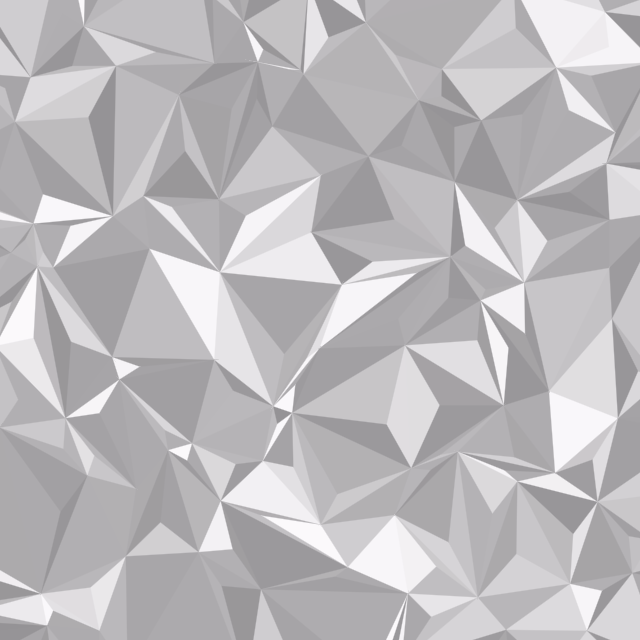
Write a WebGL 1 fragment shader that draws this background.

```glsl
precision highp float;
// Grey low-poly mosaic: a turned lattice with strongly displaced corners is cut
// into triangles, and some of these are split again around an inner point.
// Facets are summed by edge coverage, which smooths every seam in one pass.

uniform vec2 u_resolution;

#define CELLS 8.5        // lattice cells across the canvas
#define JITTER 0.98      // corner displacement, below 1.0 to avoid folds
#define SPLIT_CHANCE 0.5 // share of triangles divided into three
#define TURN 0.55        // lattice rotation in radians
#define SEED 3.7
#define SOFTNESS 0.002   // edge blur width in canvas units
#define DARKEST 0.583
#define GREY_RANGE 0.245
#define HIGHLIGHT 0.155  // extra brightness of the palest facets
#define TINT vec3(0.002, -0.006, 0.005)

float hash(vec2 v) {
  return fract(sin(dot(v, vec2(127.1, 311.7)) + SEED) * 43758.5453);
}

float cross2(vec2 a, vec2 b) {
  return a.x * b.y - a.y * b.x;
}

// Lattice corner, displaced with a bias towards the ends of its range.
vec2 corner(vec2 id) {
  vec2 s = 2.0 * vec2(hash(id), hash(id + 57.3)) - 1.0;
  return id + 0.5 * JITTER * s * (1.5 - 0.5 * s * s);
}

// Signed distance to the line a-b, positive on its left.
float edgeDistance(vec2 p, vec2 a, vec2 b) {
  vec2 along = b - a;
  return cross2(along, p - a) / max(length(along), 0.0001);
}

// Coverage of p by a counterclockwise triangle.
float coverage(vec2 p, vec2 a, vec2 b, vec2 c, float soft) {
  float d = min(edgeDistance(p, a, b), min(edgeDistance(p, b, c), edgeDistance(p, c, a)));
  return clamp(d / soft + 0.5, 0.0, 1.0);
}

// Grey of a facet; large facets keep nearer to the middle tones.
float facetGrey(vec2 tag, float area) {
  float level = hash(tag);
  level = mix(level, 0.42, 0.4 * smoothstep(0.4, 1.2, area));
  return DARKEST + GREY_RANGE * level + HIGHLIGHT * smoothstep(0.62, 0.98, level);
}

// Covered grey and coverage of one flat facet.
vec2 facet(vec2 p, vec2 a, vec2 b, vec2 c, vec2 tag, float soft) {
  float cover = coverage(p, a, b, c, soft);
  float area = 0.5 * cross2(b - a, c - a);
  return cover * vec2(facetGrey(tag, area), 1.0);
}

// A triangle left whole, or fanned around a random inner point.
vec2 triangle(vec2 p, vec2 a, vec2 b, vec2 c, vec2 tag, float soft) {
  if (coverage(p, a, b, c, soft) <= 0.0) return vec2(0.0);
  if (hash(tag + 7.7) > SPLIT_CHANCE) return facet(p, a, b, c, tag, soft);
  vec3 pull = 0.2 + vec3(hash(tag + 11.3), hash(tag + 23.9), hash(tag + 31.1));
  pull /= pull.x + pull.y + pull.z;
  vec2 inner = a * pull.x + b * pull.y + c * pull.z;
  return facet(p, a, b, inner, tag + 41.3, soft)
       + facet(p, b, c, inner, tag + 53.9, soft)
       + facet(p, c, a, inner, tag + 67.1, soft);
}

// True when the diagonal a-c lies inside the quad a, b, c, d.
bool diagonalInside(vec2 a, vec2 b, vec2 c, vec2 d) {
  return cross2(b - a, c - a) > 0.0 && cross2(c - a, d - a) > 0.0;
}

// Both triangles of one lattice cell.
vec2 cellFacets(vec2 p, vec2 id, float soft) {
  vec2 a = corner(id);
  vec2 b = corner(id + vec2(1.0, 0.0));
  vec2 c = corner(id + vec2(1.0, 1.0));
  vec2 d = corner(id + vec2(0.0, 1.0));

  // Prefer the shorter diagonal, loosely, among those that are valid.
  bool shorter = distance(a, c) * mix(0.6, 1.6, hash(id + 17.7)) < distance(b, d);
  bool useAC = diagonalInside(a, b, c, d) && (shorter || !diagonalInside(b, c, d, a));
  if (!useAC) {
    vec2 first = a;
    a = b; b = c; c = d; d = first;
  }
  return triangle(p, a, b, c, id + 0.37, soft)
       + triangle(p, a, c, d, id + 0.83, soft);
}

void main() {
  float span = min(u_resolution.x, u_resolution.y);
  float soft = max(SOFTNESS, 1.0 / span) * CELLS;
  mat2 turn = mat2(cos(TURN), sin(TURN), -sin(TURN), cos(TURN));
  vec2 p = turn * (gl_FragCoord.xy / span * CELLS);
  vec2 home = floor(p);

  // Displaced corners reach at most one cell away.
  vec2 sum = vec2(0.0);
  for (int j = -1; j <= 1; j++) {
    for (int i = -1; i <= 1; i++) {
      sum += cellFacets(p, home + vec2(float(i), float(j)), soft);
    }
  }
  float grey = sum.x / max(sum.y, 0.0001);
  gl_FragColor = vec4(clamp(vec3(grey) + TINT, 0.0, 1.0), 1.0);
}
```
